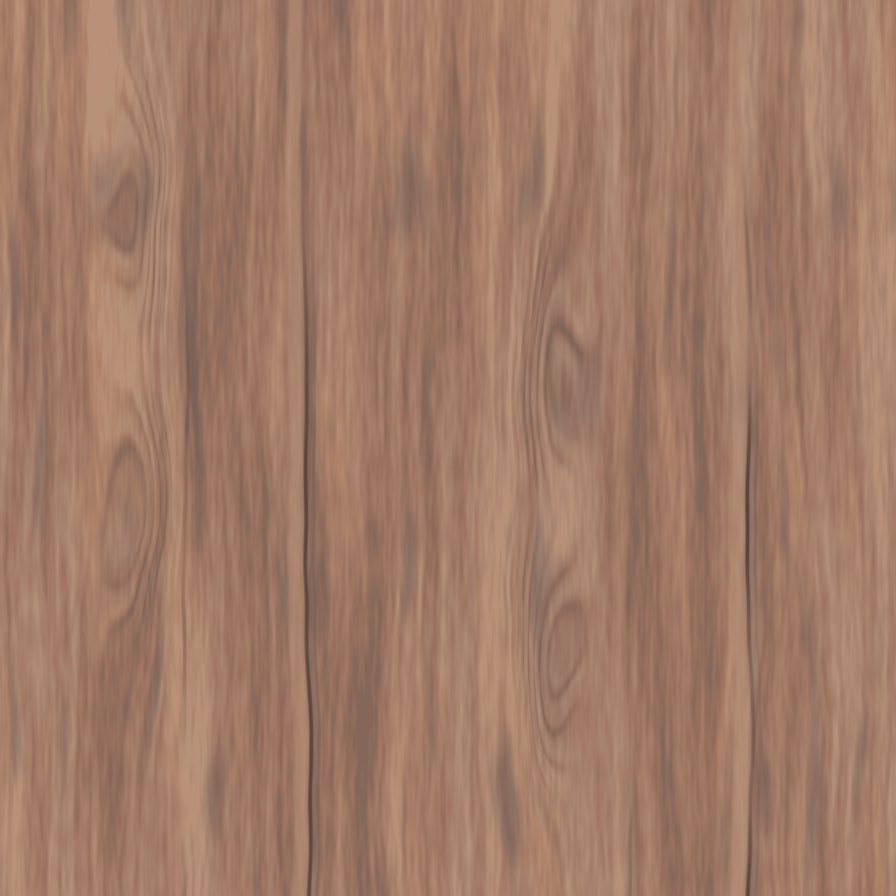
A WebGL 1 fragment shader for this texture:

```glsl
precision highp float;
// Walnut veneer: vertical streaked grain with cathedral figures and dark seams.
uniform vec2 u_resolution;

const float TAU = 6.2831853;
const float LEAF_WIDTH = 0.494; // spacing of the repeated veneer leaves

const vec3 DARK = vec3(0.52, 0.405, 0.35);
const vec3 BROWN = vec3(0.585, 0.435, 0.36);
const vec3 MID = vec3(0.63, 0.47, 0.395);
const vec3 ROSE = vec3(0.66, 0.52, 0.44);
const vec3 AMBER = vec3(0.68, 0.51, 0.41);
const vec3 PALE = vec3(0.725, 0.57, 0.475);
const vec3 SMOKE = vec3(0.43, 0.36, 0.335);
const vec3 SEAM = vec3(0.29, 0.225, 0.20);

float hash(vec2 p) {
  vec3 q = fract(p.xyx * vec3(0.1031, 0.1030, 0.0973));
  q += dot(q, q.yzx + 33.33);
  return fract((q.x + q.y) * q.z);
}

float cornerSlope(vec2 cell, vec2 offset) {
  float angle = TAU * hash(cell);
  return dot(vec2(cos(angle), sin(angle)), offset);
}

// Gradient noise, roughly -0.7 to 0.7
float noise(vec2 p) {
  vec2 i = floor(p), f = fract(p);
  vec2 u = f * f * f * (f * (f * 6.0 - 15.0) + 10.0);
  vec2 e = vec2(1.0, 0.0);
  float low = mix(cornerSlope(i, f), cornerSlope(i + e.xy, f - e.xy), u.x);
  float high = mix(cornerSlope(i + e.yx, f - e.yx), cornerSlope(i + e.xx, f - e.xx), u.x);
  return mix(low, high, u.y);
}

float streak(vec2 p, vec2 scale, float seed) {
  return noise(p * scale + seed);
}

// Height of one cathedral figure: a tall, slightly ragged hill
float figureHill(vec2 p, vec2 center) {
  vec2 q = (p - center) / vec2(0.036, 0.14);
  q.x += 0.7 * streak(p, vec2(9.0, 7.0), 61.0);
  return exp(-dot(q, q));
}

float stripe(float d, float halfWidth, float blur) {
  return 1.0 - smoothstep(halfWidth, halfWidth + blur, abs(d));
}

// Tone is measured in standard deviations around the middle brown
vec3 woodColor(float tone, float warmth) {
  vec3 c = mix(DARK, BROWN, clamp((tone + 1.9) / 0.85, 0.0, 1.0));
  c = mix(c, MID, clamp((tone + 1.05) / 0.8, 0.0, 1.0));
  c = mix(c, mix(ROSE, AMBER, warmth), clamp((tone + 0.25) / 0.95, 0.0, 1.0));
  return mix(c, PALE, clamp((tone - 0.7) / 1.05, 0.0, 1.0));
}

// Wandering dark seam with a pale sapwood edge on its left
vec3 addSeam(vec3 color, vec2 p, float center, float strength, float seed) {
  float path = center + 0.011 * noise(vec2(seed, p.y * 3.0))
             + 0.003 * noise(vec2(seed + 5.3, p.y * 13.0));
  float d = p.x - path;
  float presence = smoothstep(-0.35, 0.25, noise(vec2(seed + 9.4, p.y * 4.0)));
  presence *= strength * (1.0 - smoothstep(0.5, 0.85, p.y));
  float sapwood = stripe(d + 0.011, 0.004, 0.008) * strength;
  color = mix(color, PALE, 0.55 * sapwood);
  color = mix(color, SMOKE, 0.4 * presence * stripe(d - 0.002, 0.001, 0.009));
  color = mix(color, SMOKE, 0.5 * presence * stripe(d - 0.009, 0.0004, 0.0025));
  return mix(color, SEAM, 0.85 * presence * stripe(d, 0.0007, 0.0027));
}

void main() {
  vec2 p = gl_FragCoord.xy / u_resolution;

  // Grain coordinate: bent gently everywhere, strongly around the figures
  vec2 grain = p;
  grain.x += 0.025 * streak(p, vec2(5.0, 2.2), 17.0)
           + 0.006 * streak(p, vec2(16.0, 7.0), 29.0);
  float figure = 0.0;
  for (int i = 0; i < 4; i++) {
    float n = float(i);
    vec2 center = vec2(0.155 + 0.46 * mod(n, 2.0), 0.76 - 0.165 * n);
    float hill = figureHill(p, center);
    grain.x += 0.06 * hill * (mod(n, 2.0) * 2.0 - 1.0);
    figure = max(figure, hill);
  }

  // Layered streaks, from wide bands to fine pores
  float tone = 0.12 - 0.4 * cos(TAU * (p.x - 0.335) / LEAF_WIDTH);
  tone += 2.0 * streak(grain, vec2(11.0, 1.3), 3.0);
  tone += 2.0 * streak(grain, vec2(30.0, 2.0), 41.0);
  tone += 1.6 * streak(grain, vec2(75.0, 3.0), 83.0);
  tone += 1.2 * streak(grain, vec2(135.0, 6.0), 127.0);
  tone += 1.2 * streak(p, vec2(225.0, 26.0), 211.0);

  // Growth rings that show inside the figures
  float ring = 0.5 + 0.5 * sin(TAU * (grain.x * 70.0 + streak(p, vec2(12.0, 5.0), 7.0)));
  float figureMask = smoothstep(0.08, 0.6, figure);
  tone -= figureMask * (1.5 * ring * ring * ring - 0.1);

  float warmth = smoothstep(-0.15, 0.35, streak(grain, vec2(14.0, 1.5), 153.0));
  vec3 color = woodColor(tone, warmth);

  // Soft grey mineral smudges
  float smudge = smoothstep(0.22, 0.6, streak(grain, vec2(34.0, 4.5), 179.0));
  color = mix(color, SMOKE, 0.5 * smudge + 0.2 * figureMask * figure);

  // One strong and one faint seam per leaf
  for (int i = 0; i < 2; i++) {
    float shift = LEAF_WIDTH * float(i);
    color = addSeam(color, p, 0.342 + shift, 1.0, 2.7 + shift);
    color = addSeam(color, p, 0.207 + shift, 0.4, 14.6 + shift);
  }

  gl_FragColor = vec4(color, 1.0);
}
```
